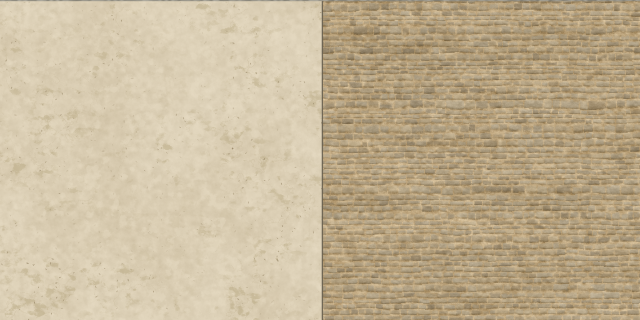
Give the GLSL for this texture, as a Shadertoy shader.

```glsl
// Two wall surfaces side by side: pale speckled plaster and coursed rubble stone.
// Layered value noise stains the plaster and scattered cells add its flecks;
// the masonry uses uneven rows of ragged rounded blocks set in golden mortar.

const float SEAM_X = 1.0075;
const float COURSES = 52.0;

float hash(vec2 p) {
    return fract(sin(dot(p, vec2(127.1, 311.7))) * 43758.5453);
}

float noise(vec2 p) {
    vec2 i = floor(p), f = fract(p);
    f = f * f * (3.0 - 2.0 * f);
    float low = mix(hash(i), hash(i + vec2(1, 0)), f.x);
    float high = mix(hash(i + vec2(0, 1)), hash(i + vec2(1, 1)), f.x);
    return mix(low, high, f.y);
}

float fbm(vec2 p) {
    float sum = 0.0, weight = 0.5;
    for (int i = 0; i < 5; i++) {
        sum += weight * noise(p);
        p = mat2(0.8, 0.6, -0.6, 0.8) * p * 2.03 + 7.3;
        weight *= 0.5;
    }
    return sum / 0.97;
}

// Randomly turned slivers, at most one in each grid cell.
float flecks(vec2 p, float density, float chance, float blur) {
    vec2 g = p * density, id = floor(g);
    vec2 center = 0.3 + 0.4 * vec2(hash(id + 3.1), hash(id + 8.7));
    float angle = 6.283 * hash(id + 5.3);
    vec2 d = fract(g) - center;
    d = mat2(cos(angle), sin(angle), -sin(angle), cos(angle)) * d;
    float size = mix(0.09, 0.2, hash(id + 1.9));
    float dist = length(d * vec2(1.0, 1.8)) - size;
    float edge = blur * density;
    return step(1.0 - chance, hash(id)) * (1.0 - smoothstep(-edge, edge, dist));
}

vec3 plaster(vec2 p, float px) {
    float cloud = fbm(p * 6.0 + 2.0);
    float grain = fbm(p * 60.0);
    vec3 color = vec3(0.858, 0.808, 0.706);
    color += (cloud - 0.5) * vec3(0.055, 0.065, 0.08);
    color += (grain - 0.5) * vec3(0.075, 0.08, 0.09);

    // Small olive stains, thin wandering veins and pale scuffs
    float patches = smoothstep(0.40, 0.65, fbm(p * 8.0 + 20.0));
    float stain = smoothstep(0.56, 0.76, fbm(p * vec2(40.0, 52.0) + 4.0));
    color = mix(color, vec3(0.72, 0.66, 0.51), 0.5 * stain * mix(0.25, 1.0, patches));
    float vein = 1.0 - smoothstep(0.0, 0.025, abs(fbm(p * 15.0 + 31.0) - 0.5));
    color = mix(color, vec3(0.75, 0.69, 0.56), 0.22 * vein * patches);
    float scuff = smoothstep(0.57, 0.73, fbm(p * 36.0 + 50.0));
    color = mix(color, vec3(0.90, 0.855, 0.76), 0.45 * scuff);

    // Small pits, with fewer large ones
    for (int i = 0; i < 3; i++) {
        float k = float(i);
        float pit = flecks(p + k * 1.73, 72.0 - 14.0 * k, 0.06 - 0.015 * k, px);
        color = mix(color, vec3(0.54, 0.47, 0.34), pit * mix(0.2, 0.55, patches));
    }
    return color;
}

vec3 masonry(vec2 p, float px) {
    // Nearly level courses of unequal height, with varied block lengths
    float y = p.y * COURSES + 0.9 * noise(vec2(3.0, p.y * 26.0));
    y += 0.35 * (noise(p * vec2(14.0, 30.0)) - 0.5);
    float row = floor(y);
    float density = mix(24.0, 40.0, hash(vec2(row, 4.0)));
    float x = p.x * density + 9.0 * hash(vec2(row, 9.0));
    x += 0.9 * noise(vec2(x * 0.8, row * 3.0));
    vec2 id = vec2(floor(x), row);
    vec2 local = vec2(fract(x), fract(y)) - 0.5;
    local.y += 0.14 * (hash(id + 31.0) - 0.5);

    // Ragged blocks, measured in course heights
    float blockLength = COURSES / density;
    vec2 halfSize = vec2(0.5 * blockLength - 0.10, mix(0.22, 0.42, hash(id + 2.0)));
    vec2 q = abs(local * vec2(blockLength, 1.0)) - halfSize + 0.2;
    float dist = length(max(q, 0.0)) + min(max(q.x, q.y), 0.0) - 0.2;
    dist += 0.42 * (fbm(p * vec2(85.0, 120.0) + 6.0) - 0.5);
    float edge = 0.11 + px * COURSES * 0.5;
    float block = 1.0 - smoothstep(-edge, edge, dist);

    float grain = fbm(p * vec2(80.0, 125.0));
    float tone = hash(id + 6.0);
    vec3 stone = mix(vec3(0.62, 0.545, 0.42), vec3(0.73, 0.655, 0.52), tone);
    stone = mix(stone, vec3(0.67, 0.625, 0.535), 0.7 * hash(id + 14.0));
    float dark = step(0.88, hash(id + 23.0));
    stone = mix(stone, vec3(0.55, 0.49, 0.39), 0.55 * dark);
    stone += 0.08 * local.y;
    vec3 mortar = mix(vec3(0.70, 0.59, 0.42), vec3(0.79, 0.71, 0.57), grain);
    vec3 color = mix(mortar, stone, block);

    // Shade below each block, then weathering across several courses
    float rim = 1.0 - smoothstep(0.0, 0.16 + edge, abs(dist));
    color -= 0.10 * rim * smoothstep(0.05, 0.4, -local.y);
    color += 0.17 * (grain - 0.5) + 0.012;
    color += 0.10 * (fbm(p * vec2(4.0, 20.0) + 12.0) - 0.5);
    return color;
}

void mainImage(out vec4 fragColor, in vec2 fragCoord) {
    vec2 p = fragCoord / iResolution.y;
    float px = 1.0 / iResolution.y;
    float side = smoothstep(-px, px, p.x - SEAM_X);
    vec3 color = mix(plaster(p, px), masonry(p, px), side);

    // Dark seam and narrow grey strip along the top
    float seam = 1.0 - smoothstep(0.0008, 0.0008 + px, abs(p.x - SEAM_X));
    color = mix(color, vec3(0.36, 0.33, 0.27), 0.8 * seam);
    float strip = smoothstep(0.996 - px * 0.5, 0.996 + px * 0.5, p.y);
    vec3 stripColor = vec3(0.57, 0.56, 0.52) + 0.18 * (noise(p * 100.0) - 0.5);
    color = mix(color, stripColor, 0.85 * strip);
    fragColor = vec4(clamp(color, 0.0, 1.0), 1.0);
}
```
